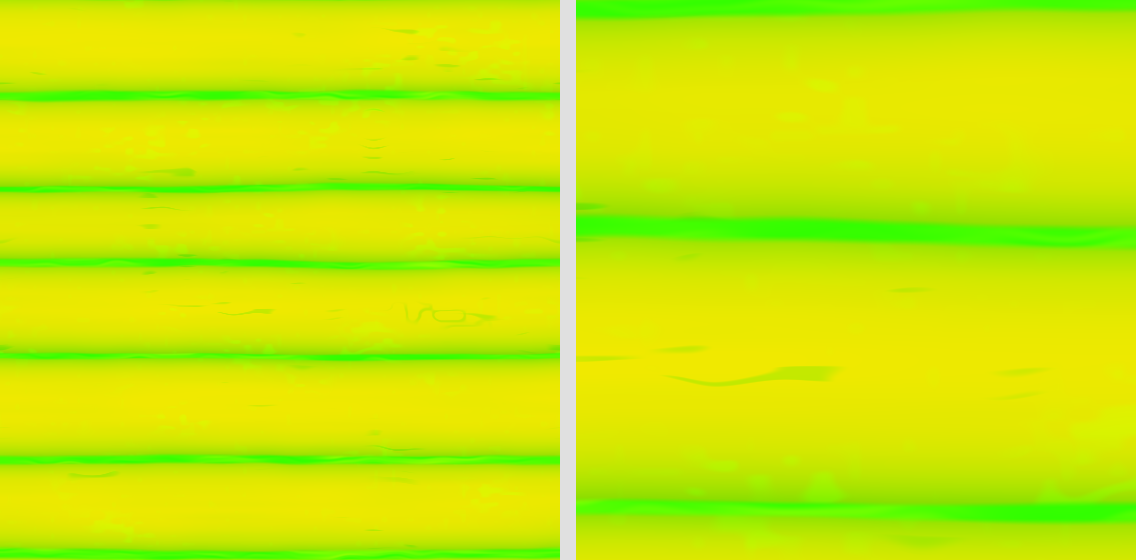
Left: the whole. Right: its middle third, enlarged.
Give the GLSL for this texture map, as a three.js fragment shader.

```glsl
// Six horizontal rounded slats in yellow, parted by uneven bright green grooves.
// Each groove adds an exponential falloff of red to its neighbours; wrapping value
// noise bends the grooves and lays streaks, pale flecks and scratches on the slats.
varying vec2 vUv;

float hash(vec2 p) {
  vec3 q = fract(vec3(p.xyx) * 0.1031);
  q += dot(q, q.yzx + 33.33);
  return fract((q.x + q.y) * q.z);
}

// Value noise that wraps after a whole number of cells.
float noise(vec2 uv, vec2 cells, float seed) {
  vec2 p = uv * cells;
  vec2 i = floor(p);
  vec2 f = fract(p);
  f = f * f * (3.0 - 2.0 * f);
  vec2 a = mod(i, cells) + seed;
  vec2 b = mod(i + 1.0, cells) + seed;
  return mix(mix(hash(a), hash(vec2(b.x, a.y)), f.x),
             mix(hash(vec2(a.x, b.y)), hash(b), f.x), f.y);
}

// Height of the groove centre and half its width.
vec2 groove(int i) {
  if (i == 0) return vec2(0.0095, 0.0090);
  if (i == 1) return vec2(0.1770, 0.0075);
  if (i == 2) return vec2(0.3610, 0.0055);
  if (i == 3) return vec2(0.5280, 0.0075);
  if (i == 4) return vec2(0.6650, 0.0060);
  return vec2(0.8300, 0.0090);
}

void main() {
  vec2 uv = vUv;
  float shade = 0.0;
  float foot = 0.0;
  float cut = 0.0;

  // Grooves with a broad shadow above and a tighter one below
  for (int i = 0; i < 6; i++) {
    vec2 g = groove(i);
    float seed = 17.0 * float(i) + 5.0;
    float wander = 0.007 * (noise(uv, vec2(3.0, 1.0), seed) - 0.5)
                 + 0.002 * (noise(uv, vec2(17.0, 1.0), seed + 3.0) - 0.5);
    float s = fract(uv.y - g.x - wander + 0.5) - 0.5;
    float d = abs(s);
    shade += s > 0.0 ? 0.50 * exp(-d * 42.0) : 0.46 * exp(-d * 52.0);
    foot += s > 0.0 ? exp(-d * 85.0) : 0.5 * exp(-d * 110.0);
    float halfWidth = g.y * (0.8 + 0.4 * noise(uv, vec2(11.0, 1.0), seed + 7.0));
    cut = max(cut, 1.0 - smoothstep(halfWidth * 0.45, halfWidth * 1.25, d));
  }

  // Slat body with faint grain along its length
  float grain = noise(uv, vec2(5.0, 90.0), 31.0) - 0.5;
  float cloud = noise(uv, vec2(7.0, 18.0), 47.0) - 0.5;
  vec3 col = vec3(0.945 - shade + 0.02 * grain + 0.025 * cloud,
                  0.912 - 0.07 * foot, 0.0);

  // Pale flecks, gathered in worn patches
  vec2 bent = uv + 0.012 * vec2(0.0, noise(uv, vec2(24.0, 30.0), 61.0) - 0.5);
  float worn = smoothstep(0.48, 0.8, noise(uv, vec2(9.0, 16.0), 73.0));
  float fleck = smoothstep(0.58, 0.88, noise(bent, vec2(52.0, 110.0), 89.0));
  float dots = smoothstep(0.82, 0.97, noise(uv, vec2(64.0, 70.0), 97.0));
  float pale = clamp(fleck * worn + 0.35 * dots, 0.0, 1.0);
  col = mix(col, vec3(col.r - 0.05, 0.97, 0.0), 0.75 * pale);

  // Sparse thin scratches along the grain
  float scratch = smoothstep(0.83, 0.96, noise(bent, vec2(15.0, 150.0), 113.0))
                * smoothstep(0.58, 0.82, noise(uv, vec2(7.0, 13.0), 127.0));
  col.r -= 0.17 * scratch;

  // One crooked scar, drawn as a contour of noise inside a soft oval
  vec2 o = (uv - vec2(0.785, 0.435 - 0.12 * (uv.x - 0.785))) / vec2(0.095, 0.022);
  float contour = abs(noise(uv, vec2(38.0, 64.0), 139.0) - 0.5);
  float scar = (1.0 - smoothstep(0.02, 0.12, contour)) * (1.0 - smoothstep(0.4, 1.2, length(o)));
  col = mix(col, vec3(0.68, 0.90, 0.0), 0.6 * scar);

  // Groove floor, brightest green with long lighter streaks
  float streak = noise(bent, vec2(13.0, 220.0), 151.0) * noise(uv, vec2(10.0, 40.0), 163.0);
  vec3 floorColour = vec3(0.19 + 0.42 * streak, 0.995, 0.0);
  col = mix(col, floorColour, cut);

  gl_FragColor = vec4(clamp(col, 0.0, 1.0), 1.0);
}
```
